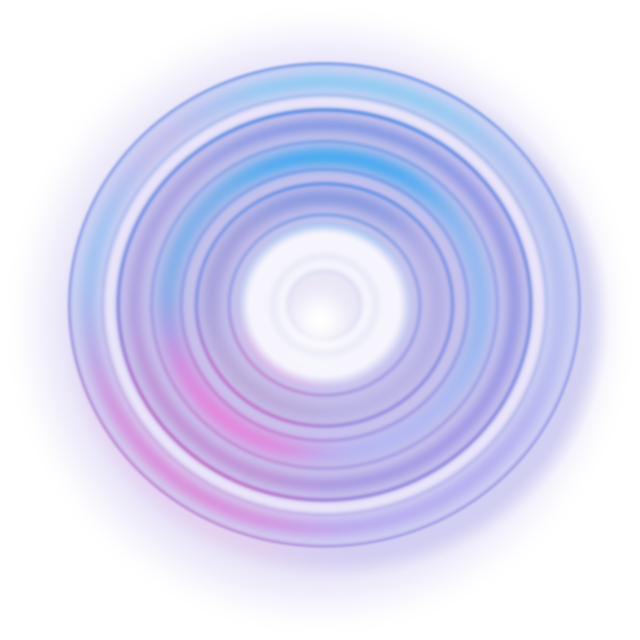
A three.js fragment shader for this background:

```glsl
// Soft pastel disc of concentric blurred rings, blue above and pink at lower left, on white.
varying vec2 vUv;

// Placement: radii are half widths in canvas units
const vec2 RING_CENTER = vec2(0.507, 0.5235);
const vec2 HALO_CENTER = vec2(0.523, 0.503);
const float FLATTEN = 0.946;
const float DISC_RADIUS = 0.400;
const float HALO_RADIUS = 0.413;
const float INNER_RADIUS = 0.324;
const float CORE_RADIUS = 0.126;

// Thin lines, from outside to inside
const vec4 LINE_RADII_OUTER = vec4(0.399, 0.347, 0.322, 0.270);
const vec4 LINE_POWER_OUTER = vec4(0.62, 0.28, 0.88, 0.48);
const vec3 LINE_RADII_INNER = vec3(0.224, 0.200, 0.149);
const vec3 LINE_POWER_INNER = vec3(0.55, 0.80, 0.55);
const float LINE_WIDTH = 0.0042;

// Angles in radians of the top, right, lower right and lower left tints
const vec4 TINT_ANGLES = vec4(1.45, 0.12, 5.25, 3.93);
const float LEFT_ANGLE = 2.75;
const float TINT_FOCUS = 6.0;

const vec3 WHITE = vec3(1.0);
const vec3 GLOW = vec3(0.90, 0.88, 0.97);
const vec3 RIM_BASE = vec3(0.82, 0.83, 0.955);
const vec3 DISC_BASE = vec3(0.785, 0.765, 0.925);
const vec3 PALE_BAND = vec3(0.915, 0.895, 0.975);
const vec3 CORE = vec3(0.963, 0.962, 0.992);
const vec3 CORE_SHADE = vec3(0.87, 0.87, 0.95);
const vec3 CORE_CENTER = vec3(0.915, 0.90, 0.965);

// Ellipse distance from a center, measured along its width
float ellipse(vec2 p, vec2 center) {
  return length((p - center) / vec2(1.0, FLATTEN));
}

// Gaussian ring profile
float band(float r, float radius, float width) {
  float d = (r - radius) / width;
  return exp(-d * d);
}

// Soft filled disc
float disc(float r, float radius, float blur) {
  return 1.0 - smoothstep(radius - blur, radius + blur, r);
}

// Angular lobe, 1 at its center
float lobe(float angle, float center, float focus) {
  return exp(focus * (cos(angle - center) - 1.0));
}

// Smooth blend of five tints around the circle
vec3 sweep(float angle, vec3 top, vec3 right, vec3 lowRight, vec3 lowLeft, vec3 left) {
  vec4 w = exp(TINT_FOCUS * (cos(vec4(angle) - TINT_ANGLES) - 1.0));
  float wl = lobe(angle, LEFT_ANGLE, TINT_FOCUS);
  vec3 sum = top * w.x + right * w.y + lowRight * w.z + lowLeft * w.w + left * wl;
  return sum / (dot(w, vec4(1.0)) + wl);
}

// Combined strength of all thin lines
float lines(float r) {
  vec4 a = (vec4(r) - LINE_RADII_OUTER) / LINE_WIDTH;
  vec3 b = (vec3(r) - LINE_RADII_INNER) / LINE_WIDTH;
  return dot(exp(-a * a), LINE_POWER_OUTER) + dot(exp(-b * b), LINE_POWER_INNER);
}

void main() {
  vec2 q = vUv - RING_CENTER;
  float r = ellipse(vUv, RING_CENTER);
  float angle = atan(q.y, q.x + 1e-5);
  float centerDist = length(vUv - 0.5);

  // Tints of each family of rings
  vec3 haloTint = sweep(angle, vec3(0.88, 0.88, 0.96), vec3(0.82, 0.82, 0.945),
    vec3(0.82, 0.81, 0.95), vec3(0.90, 0.82, 0.94), vec3(0.90, 0.89, 0.97));
  vec3 rimTint = sweep(angle, vec3(0.58, 0.80, 0.95), vec3(0.73, 0.76, 0.945),
    vec3(0.72, 0.69, 0.945), vec3(0.86, 0.57, 0.86), vec3(0.62, 0.78, 0.95));
  rimTint = mix(rimTint, vec3(0.80, 0.74, 0.93), 0.8 * lobe(angle, 2.36, 16.0));
  vec3 blueTint = sweep(angle, vec3(0.53, 0.61, 0.895), vec3(0.60, 0.61, 0.895),
    vec3(0.65, 0.61, 0.90), vec3(0.77, 0.58, 0.84), vec3(0.67, 0.65, 0.89));
  vec3 vividTint = sweep(angle, vec3(0.31, 0.67, 0.94), vec3(0.60, 0.73, 0.94),
    vec3(0.71, 0.73, 0.95), vec3(0.89, 0.54, 0.87), vec3(0.52, 0.70, 0.92));
  vec3 innerTint = sweep(angle, vec3(0.53, 0.60, 0.88), vec3(0.70, 0.69, 0.90),
    vec3(0.73, 0.71, 0.90), vec3(0.74, 0.67, 0.86), vec3(0.64, 0.63, 0.87));
  vec3 lineTint = sweep(angle, vec3(0.39, 0.58, 0.90), vec3(0.52, 0.59, 0.90),
    vec3(0.60, 0.56, 0.88), vec3(0.77, 0.47, 0.79), vec3(0.50, 0.60, 0.90));

  // Outer glow and offset halo
  vec3 color = mix(WHITE, GLOW, 1.0 - smoothstep(0.36, 0.50, centerDist));
  color = mix(color, haloTint, disc(ellipse(vUv, HALO_CENTER), HALO_RADIUS, 0.022));

  // Main disc with its broad bands
  vec3 rings = mix(RIM_BASE, DISC_BASE, disc(r, INNER_RADIUS, 0.005));
  rings = mix(rings, rimTint, 0.95 * band(r, 0.369, 0.018));
  rings = mix(rings, PALE_BAND, band(r, 0.335, 0.010));
  rings = mix(rings, blueTint, 0.90 * band(r, 0.297, 0.014));
  rings = mix(rings, vividTint, band(r, 0.245, 0.020));
  rings = mix(rings, innerTint, 0.90 * band(r, 0.177, 0.018));
  rings = mix(rings, lineTint, min(lines(r), 1.0));

  // Pale core with a tinted fringe and faint inner rings
  rings = mix(rings, mix(vividTint, PALE_BAND, 0.45), 0.65 * band(r, 0.129, 0.010));
  vec3 core = mix(CORE, CORE_CENTER, disc(r, 0.055, 0.012));
  core = mix(core, CORE_SHADE, 0.40 * band(r, 0.080, 0.008));
  core = mix(core, CORE_SHADE, 0.75 * band(r, 0.055, 0.006));
  core = mix(core, WHITE, band(centerDist, 0.0, 0.038));
  rings = mix(rings, core, disc(r, CORE_RADIUS, 0.012));

  color = mix(color, rings, disc(r, DISC_RADIUS + 0.002, 0.004));
  gl_FragColor = vec4(color, 1.0);
}
```
